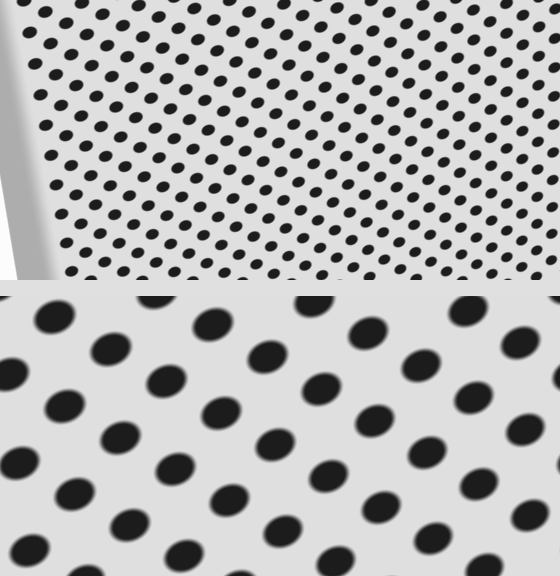
Top: the whole. Bottom: its middle third, enlarged.
Give the GLSL for this pattern, as a Shadertoy shader.

```glsl
// A pale padded panel seen at an angle, printed with a slanting grid of dark dots.
// Each point is mapped to grid coordinates by a perspective formula with a slight bend;
// the nearest dot is then drawn as a tilted ellipse sized by its local grid cell.

const vec3 FABRIC = vec3(0.875);
const vec3 SIDE   = vec3(0.68);
const vec3 INK    = vec3(0.11);
const vec3 WALL   = vec3(0.99);

// Slides a point along its receding column up to the top of the canvas.
float columnFoot(vec2 p) {
    return (p.x - 0.184 * p.y) / (1.0 - 0.101 * p.y);
}

// Grid coordinates: x counts columns, y counts rows; dots sit on whole numbers.
vec2 gridCoords(vec2 p) {
    float foot = columnFoot(p);
    float column = (foot - 0.0859) / (0.0693 - 0.00303 * foot);
    float firstRow = -0.02 - column * (0.355 + 0.0007 * column);
    float row = firstRow + p.y / (0.1146 - 0.00026 * column - 0.0074 * p.y);
    return vec2(column, row);
}

// Approximate signed distance to an ellipse turned by an angle.
float ellipseDistance(vec2 offset, vec2 radii, float angle) {
    float c = cos(angle), s = sin(angle);
    vec2 q = vec2(c * offset.x + s * offset.y, c * offset.y - s * offset.x);
    return (length(q / radii) - 1.0) * radii.y;
}

// Coverage of the dot nearest to a grid position.
float dotCoverage(vec2 grid, float height, float tilt, float softness) {
    // Undo the local stretch of the grid to measure in canvas units.
    mat2 stretch = mat2(dFdx(grid), dFdy(grid)) * height;
    vec2 cell = round(grid);
    vec2 offset = inverse(stretch) * (grid - cell);
    float cellSize = inversesqrt(abs(determinant(stretch)));
    float d = ellipseDistance(offset, cellSize * vec2(0.30, 0.229), tilt);
    float printed = step(-0.5, cell.x);
    return printed * (1.0 - smoothstep(-softness, softness, d));
}

// Fabric face rolling over into the shaded side.
vec3 panelColor(float foot) {
    return mix(SIDE, FABRIC, smoothstep(-0.03, 0.052, foot));
}

void mainImage(out vec4 fragColor, in vec2 fragCoord) {
    // Canvas height is one unit, measured downward from the top edge.
    float height = iResolution.y;
    vec2 p = vec2(fragCoord.x, height - fragCoord.y) / height;
    float softness = max(0.0035, 0.8 / height);

    // Panel and its dots
    vec3 color = panelColor(columnFoot(p));
    float tilt = mix(0.3, 0.52, p.x * 0.5);
    color = mix(color, INK, dotCoverage(gridCoords(p), height, tilt, softness));

    // Bright wall beyond the outer edge of the side
    float outerEdge = (p.y - 0.625) * 0.167;
    color = mix(color, WALL, 1.0 - smoothstep(-softness, softness, p.x - outerEdge));

    fragColor = vec4(color, 1.0);
}
```
